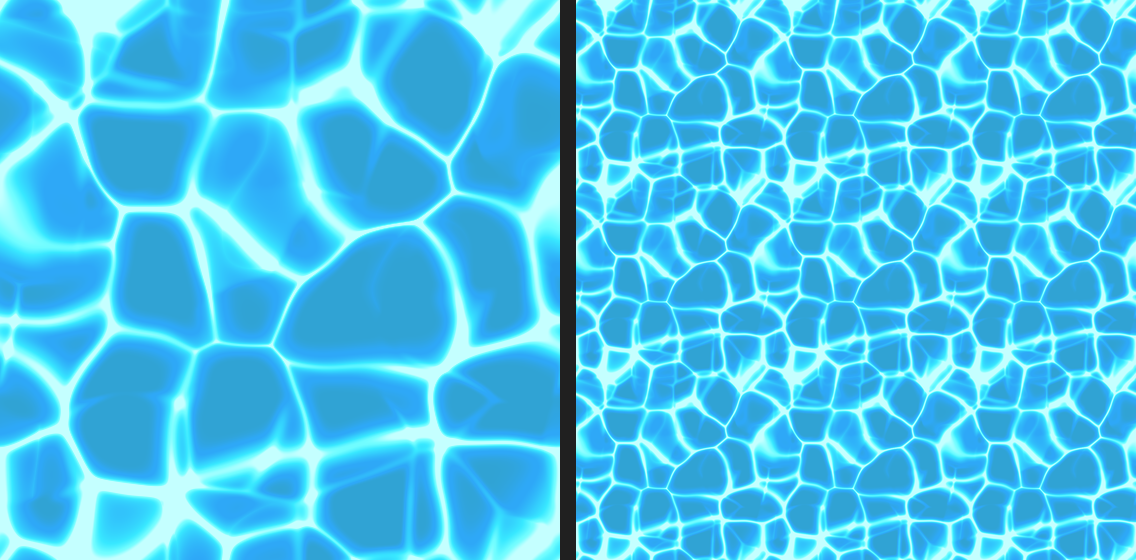
Left: one tile. Right: repeated 3 by 3.
This texture is drawn by a three.js fragment shader. Its source:

```glsl
// Sunlit pool water: a tiling net of bright caustic lines over soft blue sheets of light.
varying vec2 vUv;

#define NET_CELLS 5.0     // main net repeats per side
#define SHEET_CELLS 6.0   // secondary net repeats per side
#define WARP 0.10         // bending of the lines
#define JITTER 0.84       // irregularity of the cells
#define SIZE_SPREAD 0.16  // difference between large and small cells
#define HALO_SOFTNESS 0.15
#define CORE_GLOW 3.4
#define HALO_GLOW 1.5
#define SHEET_GLOW 2.2
#define BASE_LEVEL -0.25

const vec3 TEAL  = vec3(0.19, 0.64, 0.83);
const vec3 BLUE  = vec3(0.18, 0.66, 0.97);
const vec3 AZURE = vec3(0.20, 0.80, 0.99);
const vec3 CYAN  = vec3(0.22, 0.91, 1.00);
const vec3 AQUA  = vec3(0.44, 0.99, 1.00);
const vec3 FOAM  = vec3(0.77, 1.00, 1.00);

vec3 hash3(vec2 cell, float seed) {
  vec3 p = vec3(dot(cell, vec2(127.1, 311.7)),
                dot(cell, vec2(269.5, 183.3)),
                dot(cell, vec2(419.2, 371.9)));
  return fract(sin(p + seed * 17.3) * 43758.5);
}

// Value noise that wraps after `cells` lattice steps
float wrapNoise(vec2 uv, float cells, float seed) {
  vec2 p = uv * cells;
  vec2 i = floor(p);
  vec2 f = p - i;
  f = f * f * f * (f * (f * 6.0 - 15.0) + 10.0);
  float a = hash3(mod(i, cells), seed).x;
  float b = hash3(mod(i + vec2(1.0, 0.0), cells), seed).x;
  float c = hash3(mod(i + vec2(0.0, 1.0), cells), seed).x;
  float d = hash3(mod(i + vec2(1.0, 1.0), cells), seed).x;
  return mix(mix(a, b, f.x), mix(c, d, f.x), f.y);
}

vec2 wrapNoise2(vec2 uv, float cells, float seed) {
  return vec2(wrapNoise(uv, cells, seed), wrapNoise(uv, cells, seed + 1.0)) - 0.5;
}

// Soft wrapping cell net: x = line core, y = wide halo, z = blended cell tone.
// Lines are 1 on a border, brighter at junctions and 0 inside a cell.
vec3 softNet(vec2 uv, float cells, float coreSoftness, float seed) {
  vec2 p = uv * cells;
  vec2 home = floor(p);
  vec2 coreSum = vec2(0.0);
  vec2 haloSum = vec2(0.0);
  float toneSum = 0.0;
  for (int y = -2; y <= 2; y++) {
    for (int x = -2; x <= 2; x++) {
      vec2 cell = home + vec2(float(x), float(y));
      vec2 id = mod(cell, cells);
      vec3 site = hash3(id, seed);
      vec3 trait = hash3(id, seed + 5.0);
      vec2 toSite = cell + 0.5 + (site.xy - 0.5) * JITTER - p;
      float reach = dot(toSite, toSite) - SIZE_SPREAD * site.z;
      float core = exp(-reach / coreSoftness);
      float halo = exp(-reach / HALO_SOFTNESS);
      coreSum += vec2(core, core * core);
      haloSum += vec2(halo, halo * halo);
      toneSum += core * trait.x;
    }
  }
  return vec3(2.0 - 2.0 * coreSum.y / (coreSum.x * coreSum.x),
              2.0 - 2.0 * haloSum.y / (haloSum.x * haloSum.x),
              toneSum / coreSum.x);
}

// Light level 0..5 to water colour
vec3 waterColor(float level) {
  vec3 color = mix(TEAL, BLUE, smoothstep(0.15, 0.85, level));
  color = mix(color, AZURE, clamp(level - 1.0, 0.0, 1.0));
  color = mix(color, CYAN, clamp(level - 2.0, 0.0, 1.0));
  color = mix(color, AQUA, clamp(level - 3.0, 0.0, 1.0));
  return mix(color, FOAM, smoothstep(4.0, 5.1, level));
}

void main() {
  // Bend the plane so that borders curve like refracted light
  vec2 bend = WARP * wrapNoise2(vUv, 4.0, 1.0) + 0.2 * WARP * wrapNoise2(vUv, 9.0, 3.0);
  vec2 netUv = vUv + bend;
  vec2 sheetUv = vUv - 0.6 * bend + 0.8 * WARP * wrapNoise2(vUv, 5.0, 7.0);

  // Main net, thin and crisp in places, broad in others
  float spread = smoothstep(0.2, 0.8, wrapNoise(vUv, 7.0, 11.0));
  float strength = mix(0.65, 1.3, wrapNoise(vUv, 8.0, 13.0));
  vec3 net = softNet(netUv, NET_CELLS, mix(0.032, 0.07, spread), 21.0);
  float level = BASE_LEVEL + CORE_GLOW * strength * net.x + HALO_GLOW * net.y;

  // Fainter folds and flat sheets of light behind it
  float foldMask = smoothstep(0.35, 0.7, wrapNoise(vUv, 5.0, 17.0));
  vec3 sheet = softNet(sheetUv, SHEET_CELLS, 0.06, 37.0);
  float tone = sheet.z * sheet.z * sheet.z;
  level += SHEET_GLOW * foldMask * sheet.x + 1.2 * tone;

  // Thin wisps inside the brighter sheets
  float ridge = 1.0 - abs(2.0 * wrapNoise(sheetUv + bend, 8.0, 41.0) - 1.0);
  level += 0.9 * pow(ridge, 6.0) * smoothstep(0.1, 0.5, tone);

  gl_FragColor = vec4(waterColor(level), 1.0);
}
```
